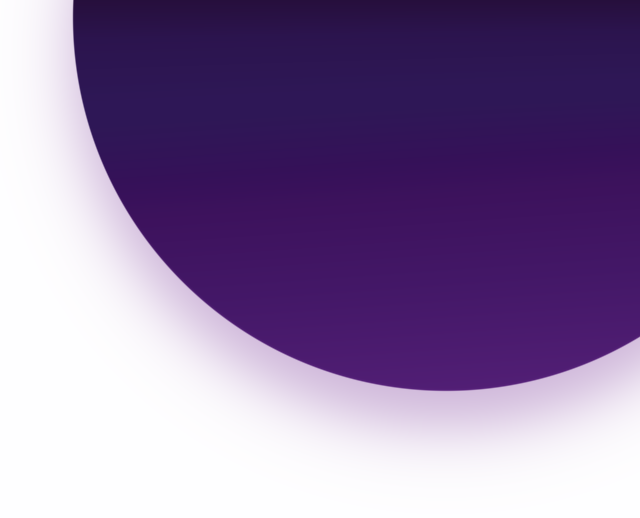
This background is drawn by a WebGL 1 fragment shader. Its source:

```glsl
precision highp float;
// A large violet disc hanging from the top edge, with a soft lilac shadow on white.

uniform vec2 u_resolution;

// Lengths are in canvas heights, origin at the lower left.
const vec2 DISC_CENTER = vec2(0.8615, 0.966);
const float DISC_RADIUS = 0.7206;
const float SHADOW_DROP = 0.070;
const float SHADOW_SIGMA = 0.062;
const float BAND_TILT = 0.07;
const float RIM_WIDTH = 0.006;
const float RIM_STRENGTH = 0.25;

const vec3 PAPER = vec3(0.998, 0.997, 1.0);
const vec3 SHADOW = vec3(0.800, 0.700, 0.845);
const vec3 RIM = vec3(0.40, 0.16, 0.54);

// Disc colours from the top downwards.
const vec3 PLUM = vec3(0.150, 0.058, 0.235);
const vec3 DUSK = vec3(0.170, 0.078, 0.305);
const vec3 INDIGO = vec3(0.180, 0.092, 0.337);
const vec3 DEEP_VIOLET = vec3(0.208, 0.066, 0.347);
const vec3 VIOLET = vec3(0.237, 0.070, 0.362);
const vec3 GRAPE = vec3(0.265, 0.092, 0.405);
const vec3 ORCHID = vec3(0.318, 0.118, 0.457);

float ramp(float from, float to, float x) {
  return clamp((x - from) / (to - from), 0.0, 1.0);
}

float circleDistance(vec2 p, vec2 center) {
  return length(p - center) - DISC_RADIUS;
}

// Logistic approximation of a Gaussian-blurred edge.
float blurredEdge(float d) {
  return 1.0 / (1.0 + exp(1.702 * d / SHADOW_SIGMA));
}

// Vertical gradient whose lower bands rise slightly to the right.
vec3 discColor(vec2 p) {
  float depth = 1.0 - p.y;
  depth += BAND_TILT * (p.x - DISC_CENTER.x) * ramp(0.0, 0.3, depth);
  vec3 color = mix(PLUM, DUSK, ramp(0.0, 0.065, depth));
  color = mix(color, INDIGO, ramp(0.065, 0.17, depth));
  color = mix(color, DEEP_VIOLET, ramp(0.20, 0.31, depth));
  color = mix(color, VIOLET, ramp(0.31, 0.38, depth));
  color = mix(color, GRAPE, ramp(0.38, 0.55, depth));
  return mix(color, ORCHID, ramp(0.55, 0.754, depth));
}

void main() {
  vec2 p = gl_FragCoord.xy / u_resolution.y;
  float pixel = 1.0 / u_resolution.y;

  // Shadow cast below the disc
  vec2 shadowCenter = DISC_CENTER - vec2(0.0, SHADOW_DROP);
  float shade = blurredEdge(circleDistance(p, shadowCenter));
  vec3 color = mix(PAPER, SHADOW, shade);

  // Disc with a faint bright rim along its lower side
  float d = circleDistance(p, DISC_CENTER);
  float rim = smoothstep(-RIM_WIDTH, 0.0, d) * ramp(0.35, 0.6, 1.0 - p.y);
  vec3 disc = mix(discColor(p), RIM, RIM_STRENGTH * rim);
  color = mix(color, disc, 1.0 - smoothstep(-pixel, pixel, d));

  gl_FragColor = vec4(color, 1.0);
}
```
